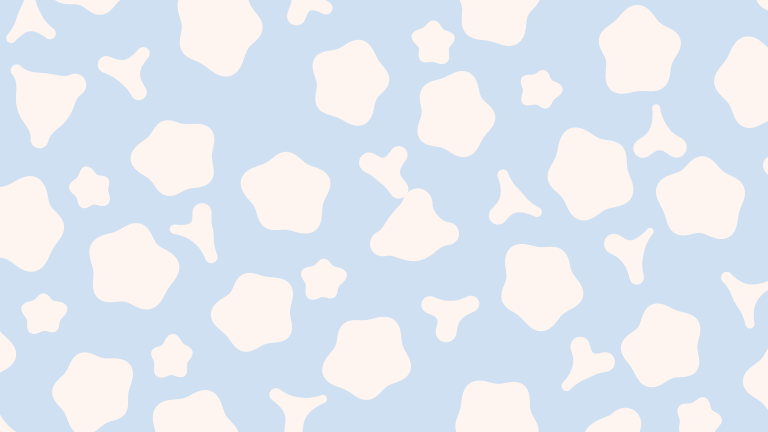
Write a WebGL 1 fragment shader that draws this pattern.

```glsl
precision highp float;
// Cream pebbles, soft five-lobed stars and small splats scattered on pale blue.

uniform vec2 u_resolution;

#define SKY vec3(0.81, 0.88, 0.95)
#define CREAM vec3(1.0, 0.96, 0.94)
#define CELL 0.3            // lattice spacing, in canvas heights
#define LATTICE_TURN 0.36   // lattice tilt, in radians
#define JITTER 0.17         // shift of each shape, in cells
#define BIG_STAR 0.094      // mean radius, in canvas heights
#define BIG_SPLAT 0.1
#define SMALL_STAR 0.046
#define SMALL_SPLAT 0.068
#define SMALL_SHARE 0.78    // share of the gaps holding a small shape
#define TILT 0.8            // range of shape tilt, in radians
#define SEED 7.0

const float TAU = 6.2831853;

vec3 hash3(vec2 p) {
    vec3 q = fract(vec3(p.xyx) * vec3(0.1031, 0.1030, 0.0973));
    q += dot(q, q.yxz + 33.33);
    return fract((q.xxy + q.yzz) * q.zyx);
}

mat2 rotation(float a) {
    float c = cos(a), s = sin(a);
    return mat2(c, s, -s, c);
}

// Wavy disc of unit radius with five rounded lobes, one pointing up.
float star(vec2 p, vec3 rnd, float lobe) {
    float a = atan(p.x, p.y);
    float edge = 1.0 + lobe * cos(5.0 * a)
               + 0.06 * cos(2.0 * a + TAU * rnd.x)
               + 0.04 * cos(3.0 * a + TAU * rnd.y);
    return length(p) - edge;
}

// Three tapered limbs growing from one core, softly merged.
float splat(vec2 p, vec2 id, float core) {
    const float blend = 0.1;
    float sum = 0.0;
    for (int i = 0; i < 3; i++) {
        vec3 rnd = hash3(id + 19.0 * float(i) + 3.7);
        float a = TAU / 3.0 * (float(i) + 0.5 * (rnd.x - 0.5));
        float tip = mix(0.12, 0.36, rnd.y);
        float reach = mix(1.0, 0.65, rnd.y);
        vec2 axis = vec2(sin(a), cos(a));
        float h = clamp(dot(p, axis) / reach, 0.0, 1.0);
        float limb = length(p - axis * reach * h)
                   - mix(core, tip, smoothstep(0.0, 1.0, h));
        sum += exp(-min(limb, 4.0) / blend);
    }
    return -blend * log(sum);
}

// Distance to one shape; p is relative to its centre.
float shape(vec2 p, vec2 id, bool small) {
    vec3 rnd = hash3(id + 51.3);
    float flip = rnd.y < 0.35 ? 0.5 * TAU : 0.0;
    p = rotation(flip + TILT * (rnd.z - 0.5)) * p;
    float starShare = small ? 0.45 : 0.7;
    if (rnd.x < starShare) {
        float size = (small ? SMALL_STAR : BIG_STAR) * mix(0.94, 1.06, rnd.z);
        return size * star(p / size, hash3(id + 87.1), small ? 0.13 : 0.095);
    }
    float size = small ? SMALL_SPLAT : BIG_SPLAT;
    return size * splat(p / size, id, small ? 0.28 : 0.56);
}

// Nearest shape of one jittered lattice.
float scatter(vec2 p, vec2 shift, bool small) {
    mat2 turn = rotation(LATTICE_TURN);
    mat2 unturn = rotation(-LATTICE_TURN);
    vec2 q = turn * p / CELL + shift;
    vec2 base = floor(q);
    float nearest = 1.0;
    for (int y = -1; y <= 1; y++) {
        for (int x = -1; x <= 1; x++) {
            vec2 cell = base + vec2(float(x), float(y));
            vec2 id = cell + SEED + 40.0 + (small ? 113.0 : 0.0);
            vec3 rnd = hash3(id);
            if (small && rnd.z > SMALL_SHARE) continue;
            vec2 centre = cell + 0.5 + JITTER * (rnd.xy - 0.5);
            nearest = min(nearest, shape(unturn * (q - centre) * CELL, id, small));
        }
    }
    return nearest;
}

void main() {
    vec2 p = gl_FragCoord.xy / u_resolution.y;

    // Small shapes fill the gaps between the big ones.
    float d = min(scatter(p, vec2(0.0), false), scatter(p, vec2(0.5), true));

    // One-pixel soft edge.
    float cover = clamp(0.5 - d * u_resolution.y, 0.0, 1.0);
    gl_FragColor = vec4(mix(SKY, CREAM, cover), 1.0);
}
```
